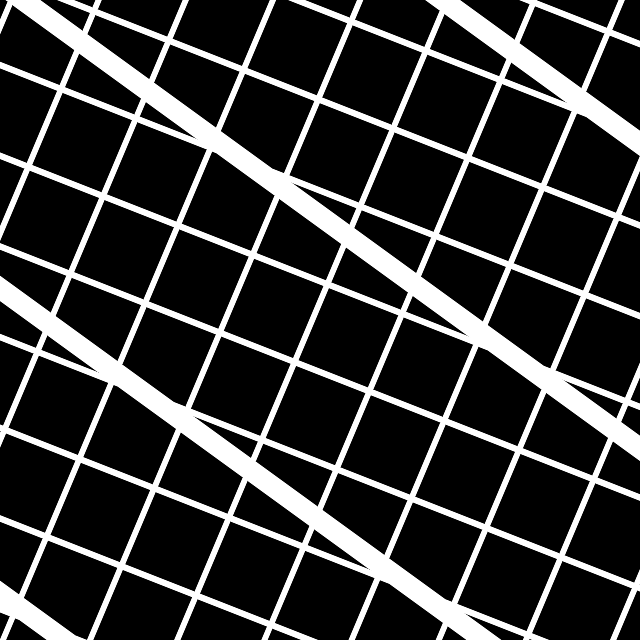
Write a WebGL 1 fragment shader that draws this pattern.

```glsl
precision highp float;

uniform vec2 u_resolution;

// Coverage of evenly spaced parallel stripes whose normal points along angle.
float stripes(vec2 p, float angle, float spacing, float offset, float width) {
  float across = dot(p, vec2(cos(angle), sin(angle))) - offset;
  float edge = abs(mod(across + 0.5 * spacing, spacing) - 0.5 * spacing) - 0.5 * width;
  float pixel = 1.0 / u_resolution.y;
  return 1.0 - smoothstep(-0.5 * pixel, 0.5 * pixel, edge);
}

void main() {
  vec2 p = gl_FragCoord.xy / u_resolution.y;

  // Tilted grid of thin lines
  float shallow = stripes(p, 1.1968, 0.1319, 0.0449, 0.0098);
  float steep = stripes(p, -0.3993, 0.1255, 0.0042, 0.0092);

  // Broad diagonal bands
  float bands = stripes(p, 0.9425, 0.3855, 0.059, 0.0322);

  float ink = max(bands, max(shallow, steep));
  gl_FragColor = vec4(vec3(ink), 1.0);
}
```
